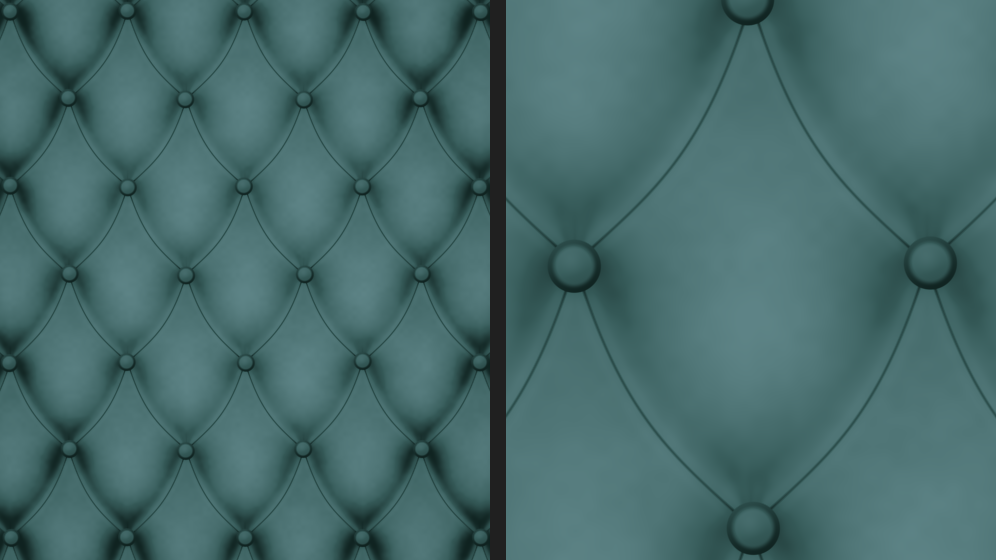
Left: the whole. Right: its middle third, enlarged.
Reproduce this texture procedurally as a Shadertoy shader.

```glsl
// Draws tufted teal leather: ogee panels with curved seams and round buttons.

const vec2 HALF_STEP = vec2(0.1048, 0.1567);  // half a panel, in canvas heights
const vec2 ANCHOR = vec2(0.4375, 0.6667);     // centre of one button
const float BUTTON_RADIUS = 0.0158;
const vec3 DEEP = vec3(0.06, 0.135, 0.125);
const vec3 TEAL = vec3(0.215, 0.362, 0.355);
const vec3 SHEEN = vec3(0.365, 0.515, 0.525);

float hash(vec2 p) {
    return fract(sin(dot(p, vec2(127.1, 311.7))) * 43758.5453);
}

float noise(vec2 p) {
    vec2 i = floor(p), f = fract(p);
    f = f * f * (3.0 - 2.0 * f);
    return mix(mix(hash(i), hash(i + vec2(1, 0)), f.x),
               mix(hash(i + vec2(0, 1)), hash(i + vec2(1, 1)), f.x), f.y);
}

float gauss(vec2 d, vec2 size) {
    d /= size;
    return exp(-dot(d, d));
}

// Height of a seam above its lower button, s = 0 there and 1 at the next column
float seamHeight(float s) {
    return s * (0.6 + 0.4 * s * s * s);
}

// Vertical gap to a seam turned into an approximate distance
float seamDistance(float gap, float s) {
    float slope = (0.6 + 1.6 * s * s * s) * HALF_STEP.y / HALF_STEP.x;
    return gap * HALF_STEP.y * inversesqrt(1.0 + slope * slope);
}

// Returns position above the panel's bottom button (xy), lower and upper seam distance (zw)
vec4 panelAt(vec2 q) {
    float column = floor(q.x);
    float u = q.x - column;
    float low = seamHeight(u);
    float high = 1.0 + seamHeight(1.0 - u);
    float row = column + 2.0 * floor((q.y - low - column) * 0.5);
    float t = q.y - row;
    if (t < high)
        return vec4(u, t, seamDistance(t - low, u), seamDistance(high - t, 1.0 - u));
    return vec4(u - 1.0, t - 1.0, seamDistance(t - high, 1.0 - u), seamDistance(2.0 + low - t, u));
}

// Offset from the nearest button of the staggered lattice, with slight misplacement
vec2 buttonOffset(vec2 q) {
    vec2 a = 2.0 * floor(q * 0.5 + 0.5);
    vec2 b = 2.0 * floor(q * 0.5) + 1.0;
    vec2 da = (q - a) * HALF_STEP, db = (q - b) * HALF_STEP;
    bool first = dot(da, da) < dot(db, db);
    vec2 id = first ? a : b;
    vec2 jitter = vec2(hash(id), hash(id + 17.3)) - 0.5;
    return (first ? da : db) - jitter * 0.004;
}

// Brightness of the padded leather
float leatherTone(vec4 panel, float edge) {
    float s = abs(panel.x), t = panel.y;
    vec2 fromBottom = vec2(s, t) * HALF_STEP;
    vec2 fromSide = vec2(s - 0.8, t - 0.9) * HALF_STEP;

    float hollow = smoothstep(0.0, 0.022, panel.z) * exp(-panel.z / 0.04);
    hollow *= 1.0 - smoothstep(0.85, 1.35, t);
    float pinch = gauss(fromSide, vec2(0.026, 0.042))
                + gauss(fromBottom - vec2(0.0, 0.03), vec2(0.04, 0.034));
    float folds = sin(14.0 * atan(fromBottom.x, fromBottom.y)) * exp(-length(fromBottom) / 0.025);

    float tone = 0.74 + 0.22 * gauss(vec2(s, t - 0.78), vec2(0.5, 0.55));
    tone -= 0.07 * smoothstep(1.1, 1.9, t);
    tone -= mix(0.28, 0.66, edge) * hollow;
    tone -= mix(0.19, 0.28, edge) * pinch;
    return tone + 0.04 * folds - 0.11 * edge;
}

vec3 toneColour(float tone) {
    vec3 c = mix(DEEP, TEAL, smoothstep(-0.05, 0.55, tone));
    return mix(c, SHEEN, clamp((tone - 0.45) / 0.5, 0.0, 1.0));
}

// Domed face in a dark rim, lit from the upper left
float buttonTone(vec2 d) {
    float r = length(d) / BUTTON_RADIUS;
    float face = 0.5 + 0.17 * dot(d, vec2(-0.35, 0.93)) / BUTTON_RADIUS;
    float glint = 0.1 * gauss(d - vec2(-0.002, 0.003), vec2(0.006));
    return face + glint - 0.34 * smoothstep(0.62, 0.9, r);
}

void mainImage(out vec4 fragColor, in vec2 fragCoord) {
    vec2 p = fragCoord / iResolution.y;
    float pixel = 1.0 / iResolution.y;
    vec2 q = (p - ANCHOR) / HALF_STEP;
    vec4 panel = panelAt(q);

    // Padding, darker towards the canvas border, with soft mottling
    float edge = smoothstep(0.2, 0.64, length((p - vec2(0.4375, 0.53)) * vec2(1.15, 0.95)));
    float tone = leatherTone(panel, edge);
    tone += 0.06 * (noise(p * 38.0) - 0.5) + 0.04 * (noise(p * 120.0) - 0.5);

    // Seams: thin dark crease with a faint pale lip
    float seam = min(panel.z, panel.w);
    tone += 0.03 * exp(-pow((seam - 0.005) / 0.003, 2.0));
    tone = mix(tone, 0.22, 0.75 * (1.0 - smoothstep(0.0, 0.0012 + 0.7 * pixel, seam)));

    // Buttons and their contact shadows
    vec2 d = buttonOffset(q);
    float gap = length(d) - BUTTON_RADIUS;
    tone -= 0.16 * exp(-max(gap, 0.0) / 0.007);
    tone = mix(tone, buttonTone(d) - 0.06 * edge, 1.0 - smoothstep(-pixel, pixel, gap));

    fragColor = vec4(toneColour(tone), 1.0);
}
```
